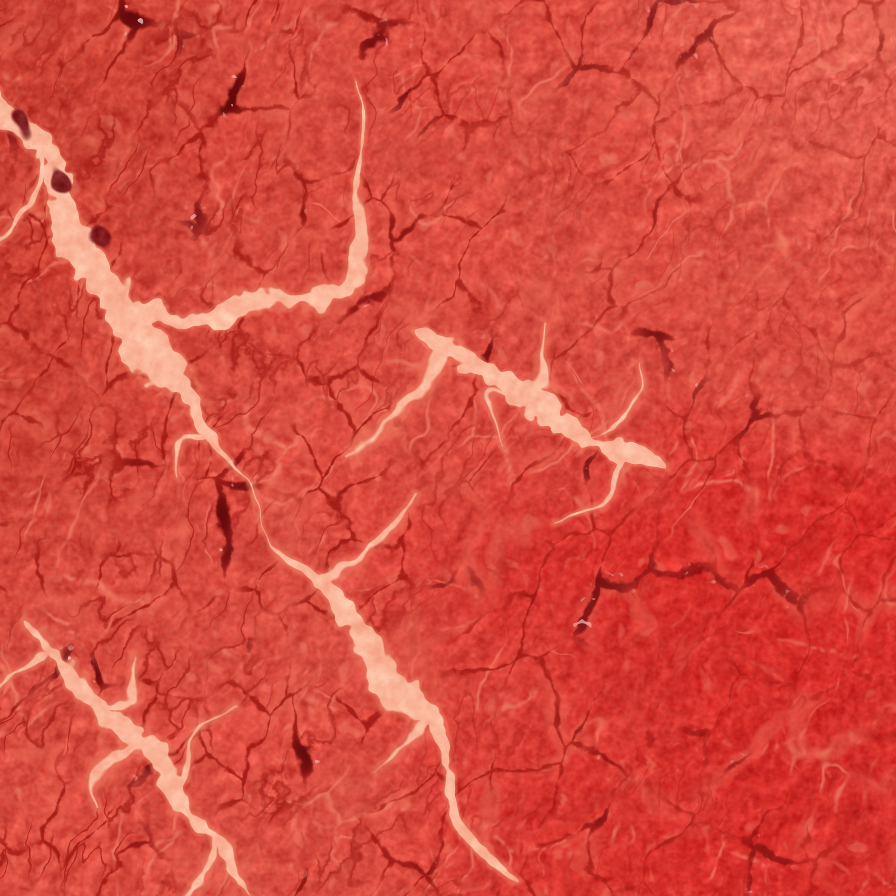
Write a WebGL 2 fragment shader that draws this texture.

```glsl
#version 300 es
precision highp float;
uniform vec2 u_resolution;
out vec4 fragColor;

vec2 hash2(vec2 p) {
  vec3 q = fract(p.xyx * vec3(.1031, .1030, .0973));
  q += dot(q, q.yzx + 33.33);
  return fract((q.xx + q.yz) * q.zy);
}

float corner(vec2 i, vec2 f, vec2 e) {
  return dot(hash2(i + e) * 2. - 1., f - e);
}

float noise(vec2 p) {
  vec2 i = floor(p), f = p - i, u = f * f * f * (f * (f * 6. - 15.) + 10.), e = vec2(0, 1);
  return mix(mix(corner(i, f, e.xx), corner(i, f, e.yx), u.x),
             mix(corner(i, f, e.xy), corner(i, f, e.yy), u.x), u.y);
}

float fbm(vec2 p) {
  float sum = 0., amp = 1.;
  for (int i = 0; i < 4; i++) {
    sum += amp * noise(p);
    p = mat2(1.6, 1.2, -1.2, 1.6) * p + 5.3;
    amp *= .5;
  }
  return sum;
}

// Distance to the nearest cell border
float cellBorder(vec2 p) {
  vec2 i = floor(p), f = p - i, nearest = vec2(0), home = vec2(0);
  float best = 9., border = 9.;
  for (int n = 0; n < 9; n++) {
    vec2 c = vec2(n % 3 - 1, n / 3 - 1), r = c + hash2(i + c) - f;
    if (dot(r, r) < best) { best = dot(r, r); nearest = r; home = c; }
  }
  for (int n = 0; n < 25; n++) {
    vec2 c = home + vec2(n % 5 - 2, n / 5 - 2), r = c + hash2(i + c) - f, gap = r - nearest;
    if (dot(gap, gap) > 1e-4) border = min(border, dot(.5 * (nearest + r), normalize(gap)));
  }
  return border;
}

// Signed distance to the fat: diagonal lanes with curved side branches
float fatDistance(vec2 p) {
  float ragged = 1.2 * noise(p * 11.) + .8 * noise(p * 38.) + .6 * noise(p * 85.);
  p += .045 * vec2(fbm(p * 5.5), fbm(p * 5.5 + 40.));
  float along = (p.x - p.y) * .7071, across = (p.x + p.y) * .7071, d = 1.;
  for (int i = 0; i < 3; i++) {
    float k = float(i);
    bool trunk = i == 1;
    float reach = trunk ? .55 : .2 - .025 * k, mid = trunk ? -.16 : .02 * k;
    float slope = trunk ? -.2 : .2 * k - .1, level = .23 + .295 * k;
    float t = (along - mid) / reach;
    float width = (trunk ? .018 - .009 * t : .013 + .005 * k) * sqrt(max(1. - t * t, 0.));
    if (trunk) width -= .016 * smoothstep(.3, .05, abs(t - .1));
    vec2 q = vec2(max(abs(along - mid) - reach, 0.), across - level - slope * (along - mid));
    d = min(d, length(q) - width * (.85 + ragged));
    for (int j = 0; j < 5; j++) {
      vec2 h = hash2(vec2(k * 5. + float(j), 7.));
      bool limb = trunk && j == 1;
      float s = reach * (-.75 + .35 * float(j)), side = j % 2 == 1 ? 1. : -1.;
      float len = limb ? .36 : .06 + .1 * h.y, bend = limb ? .45 : h.x - .5;
      vec2 b = vec2(along - mid - s, (across - level - slope * s) * side);
      float v = clamp(b.y / len, 0., 1.);
      float r = (limb ? .015 : .005) * (1. - .85 * v) * (.8 + ragged);
      d = min(d, length(vec2((b.x - bend * len * sin(3. * v)) * .75, b.y - v * len)) - r);
    }
  }
  return d;
}

void main() {
  vec2 uv = gl_FragCoord.xy / u_resolution.y;
  float px = 1. / u_resolution.y;
  float broad = fbm(uv * 3.), patchy = noise(uv * 9. + 3.), grain = fbm(uv * 75.);
  vec2 warped = uv + .03 * vec2(fbm(uv * 10.), fbm(uv * 10. + 17.));
  vec2 slanted = vec2(warped.x - .45 * warped.y, .2 * warped.x + .65 * warped.y);
  float right = smoothstep(.4, .95, uv.x + .15 * broad);

  // Flesh: darker at upper left, saturated at lower right
  float redness = smoothstep(.4, .75, uv.x + .2 * broad) * smoothstep(.58, .38, uv.y + .1 * broad);
  vec3 col = mix(vec3(.85, .295, .25), vec3(.83, .16, .15), redness * .85);
  col = mix(col, vec3(.75, .22, .17), .6 * smoothstep(.4, .0, uv.x + .15 * broad) * smoothstep(.2, .6, uv.y));
  col = mix(col, vec3(.91, .42, .36), .7 * smoothstep(.35, 0., length(uv - vec2(.95, 1.))));

  // Lit relief and fibrous grain
  float relief = fbm(warped * 28.) - fbm((warped + vec2(-.005, .006)) * 28.);
  float fibre = noise(mat2(.85, .5, -.5, .85) * warped * vec2(150, 60));
  col *= 1. + .05 * patchy + .13 * relief + .1 * grain;
  col += vec3(.02, .07, .06) * (relief + grain + .6 * fibre + noise(uv * 190.));

  // Pale threads, membranes and flecks
  float thread = smoothstep(.035 + px * 8., 0., abs(noise(warped * 17. + 60.)));
  thread *= smoothstep(.08, .35, noise(uv * 10. + 33.) + .3 * noise(uv * 50.));
  float net = smoothstep(.04 + px * 8., 0., cellBorder(slanted * 13. + 31.));
  net *= smoothstep(.0, .35, noise(uv * 7. + 50.) + .4 * fibre);
  float fleck = smoothstep(.25, .5, noise(warped * vec2(60, 42) + 12.));
  col = mix(col, vec3(.96, .54, .44), max(.6 * max(thread, net), .35 * fleck));

  // Crevices with a lit rim, and finer wrinkles mostly on the left
  float bundle = cellBorder(slanted * 15.) + .05 * grain;
  float breaks = noise(uv * 26. + 5.);
  float gash = smoothstep(.15, .42, noise(uv * 10. + 80.) + .2 * breaks) * (1. - .6 * right);
  float open = smoothstep(-.2, .2, patchy + .6 * breaks) * mix(1., .55, right);
  float crack = smoothstep(.035 + .11 * gash + px * 9., .0, bundle);
  float rim = smoothstep(.2, .08, bundle) * smoothstep(-.1, .3, noise(uv * 14. + 44.));
  col = mix(col, vec3(.92, .42, .34), .4 * rim);
  float crease = abs(noise(slanted * vec2(38, 22) + 9.) + .12 * grain);
  float wrinkle = smoothstep(.07, .0, crease) * smoothstep(-.1, .2, noise(uv * 13. + 20.));
  wrinkle *= mix(.85, .3, smoothstep(.1, .7, uv.x));
  col = mix(col, vec3(.62, .09, .07), .85 * max(crack * open, wrinkle));
  col = mix(col, vec3(.38, .03, .04), smoothstep(.2, .8, crack) * gash * .95);

  // Fat with a pink fringe
  float fat = fatDistance(uv);
  col = mix(col, vec3(.93, .47, .37), .65 * smoothstep(.008, 0., fat + .004 * fibre));
  vec3 fatColor = vec3(.98, .71, .6) + vec3(.03, .1, .1) * (grain + noise(uv * 35.) + .5 * relief);
  col = mix(col, fatColor, smoothstep(px, -px, fat));

  // Dark vessels spaced along the upper trunk
  float along = (uv.x - uv.y) * .7071, across = (uv.x + uv.y) * .7071;
  float offset = (fract((along + .63) / .076) - .5) * .076;
  float vessel = length(vec2(offset, (across - .51 + .2 * along) * 1.4)) - .014 + .02 * noise(uv * 40.);
  vessel = smoothstep(.002 + px, -.003, vessel) * step(abs(along + .516), .114);
  col = mix(col, vec3(.45, .07, .09) + .15 * grain, vessel * .9);

  // Wet glints beside the open crevices
  float glint = smoothstep(.3, .42, noise(uv * 110.)) * gash * smoothstep(.25, .05, bundle);
  col = mix(col, vec3(1., .86, .85), glint * .8);
  fragColor = vec4(clamp(col, 0., 1.), 1.);
}
```
